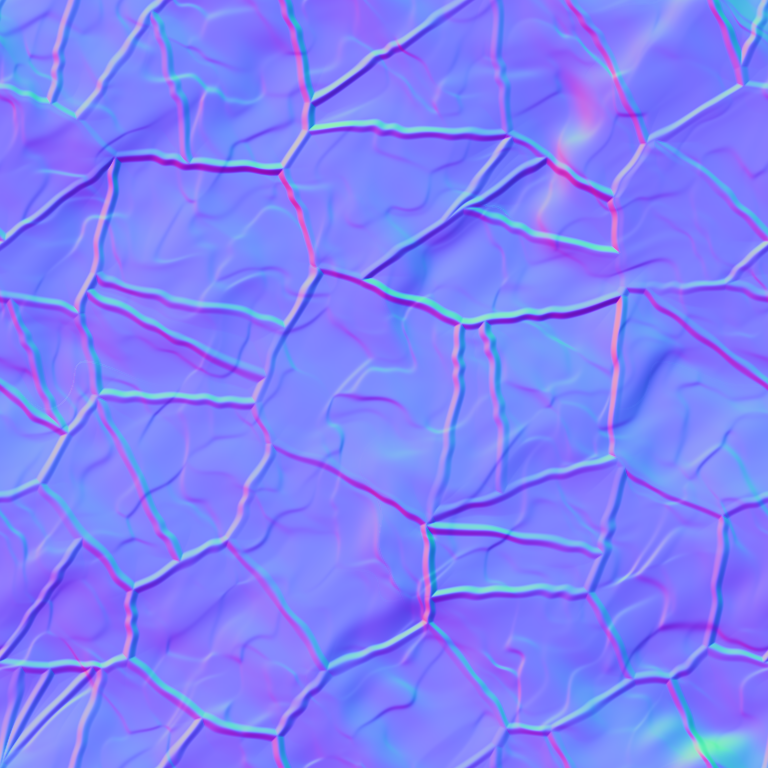
Write a three.js fragment shader that draws this texture map.

```glsl
// Tiling tangent-space normal map of cracked rock with softly chipped plates.
varying vec2 vUv;

vec2 hash2(vec2 p) {
  vec3 q = fract(p.xyx * vec3(0.1031, 0.1030, 0.0973));
  q += dot(q, q.yzx + 33.33);
  return fract((q.xx + q.yz) * q.zy);
}

// Random values of a cell, wrapped so that the map repeats.
vec2 cellRandom(vec2 cell, float n, float seed) {
  return hash2(mod(cell, n) + seed);
}

// Layered sines with whole frequencies, for bending the domain.
vec2 wobble(vec2 p) {
  vec2 t = 6.28318 * p;
  vec2 a = sin(t.yx * vec2(3.0, 4.0) + 1.7 * sin(t * 2.0) + 0.8);
  vec2 b = sin(t.yx * vec2(9.0, 8.0) + 1.9 * sin(t * 5.0 + 2.0));
  return a + 0.5 * b;
}

// Tilted cellular plates, blended at their borders; k sets the sharpness.
float plates(vec2 p, float n, float k, float tilt, float stepHeight, float seed) {
  vec2 base = floor(p * n), f = fract(p * n);
  float sum = 0.0, total = 0.0;
  for (int j = -1; j <= 1; j++)
    for (int i = -1; i <= 1; i++) {
      vec2 g = vec2(float(i), float(j));
      vec2 r = g + cellRandom(base + g, n, seed) - f;
      vec2 rnd = cellRandom(base + g, n, seed + 31.0) - 0.5;
      float w = exp(-k * dot(r, r)) + 1e-12;
      sum += w * (2.0 * tilt * dot(rnd, r) + stepHeight * (rnd.x + rnd.y));
      total += w;
    }
  return sum / (total * n);
}

// Grooves along the cell borders, plus a chord through some of the cells.
float cracks(vec2 p) {
  const float n = 5.0;
  vec2 base = floor(p * n), f = fract(p * n);
  vec2 site = vec2(0.0), nearCell = vec2(0.0);
  float best = 9.0;
  for (int j = -1; j <= 1; j++)
    for (int i = -1; i <= 1; i++) {
      vec2 g = vec2(float(i), float(j));
      vec2 r = g + cellRandom(base + g, n, 7.0) - f;
      if (dot(r, r) < best) {
        best = dot(r, r);
        site = r;
        nearCell = g;
      }
    }
  float d = 9.0;
  for (int j = -2; j <= 2; j++)
    for (int i = -2; i <= 2; i++) {
      vec2 g = nearCell + vec2(float(i), float(j));
      vec2 r = g + cellRandom(base + g, n, 7.0) - f;
      vec2 gap = r - site;
      if (dot(gap, gap) > 1e-4) d = min(d, dot(0.5 * (site + r), normalize(gap)));
    }
  vec2 id = base + nearCell;
  vec2 split = cellRandom(id, n, 53.0);
  float side = 0.0;
  if (split.y < 0.55) {
    float angle = 6.28318 * split.x;
    float chord = dot(site, vec2(cos(angle), sin(angle))) + 0.08;
    d = min(d, abs(chord));
    side = step(0.0, chord);
  }
  d /= n;
  vec2 tilt = cellRandom(id, n, 80.0 + 20.0 * side) - 0.5;
  float top = 0.0044 + 0.07 * dot(tilt, site) / n;
  return top * smoothstep(0.0, 0.0085, d) + 0.0012 * smoothstep(0.0, 0.035, d);
}

float height(vec2 p) {
  vec2 bend = wobble(p);
  vec2 jag = sin(6.28318 * p.yx * vec2(19.0, 17.0) + 3.0 * bend);
  float h = cracks(p + 0.004 * bend + 0.0013 * jag);
  vec2 q = p + 0.022 * bend;
  h += plates(q, 4.0, 7.0, 0.13, 0.02, 11.0);
  h += plates(q + 0.002 * jag, 7.0, 26.0, 0.022, 0.011, 23.0);
  h += plates(q.yx + 0.003 * jag, 15.0, 14.0, 0.04, 0.014, 41.0);
  return h;
}

void main() {
  // Central differences; green points down the plane.
  vec2 e = vec2(0.0016, 0.0);
  float dx = (height(vUv + e.xy) - height(vUv - e.xy)) / (2.0 * e.x);
  float dy = (height(vUv + e.yx) - height(vUv - e.yx)) / (2.0 * e.x);
  vec3 normal = normalize(vec3(-0.8 * dx, dy, 1.0));
  gl_FragColor = vec4(0.5 + 0.5 * normal, 1.0);
}
```
